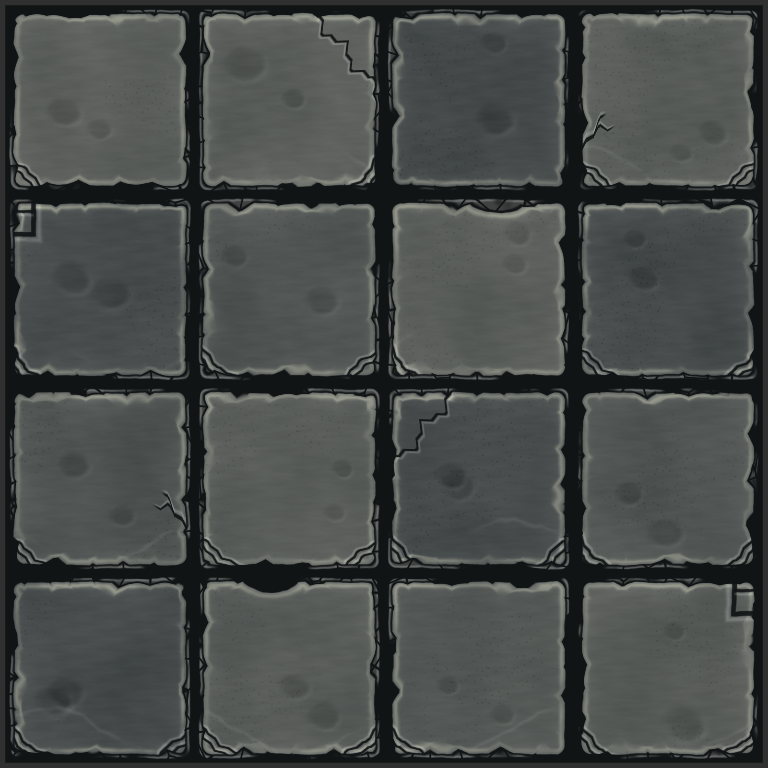
Write a WebGL 1 fragment shader that draws this texture.

```glsl
precision highp float;
uniform vec2 u_resolution;

const float TILES = 4.0;
const float MARGIN = 0.0068;      // frame width, in canvas units
const float FACE_HALF = 0.453;    // the rest is in tile units
const float LEDGE_HALF = 0.474;
const float CHIP_DEPTH = 0.075;
const float LINE_WIDTH = 0.0075;
const vec3 FRAME = vec3(0.19, 0.19, 0.19);
const vec3 GROUT = vec3(0.065, 0.077, 0.080);
const vec3 LEDGE = vec3(0.25, 0.26, 0.255);
const vec3 RIM = vec3(0.62, 0.63, 0.57);
const vec3 STONE_DARK = vec3(0.265, 0.283, 0.285);
const vec3 STONE_LIGHT = vec3(0.365, 0.378, 0.362);
// Stone lightness: one column of tiles per line, bottom to top
const mat4 TONES = mat4(0.05, 0.40, 0.08, 0.85,
                        0.70, 0.75, 0.45, 0.85,
                        0.55, 0.10, 0.85, 0.05,
                        0.75, 0.50, 0.08, 0.80);

float hash(vec2 p) { return fract(sin(dot(p, vec2(127.1, 311.7))) * 43758.5); }

// Distances to the nearest and second nearest feature points
vec2 cellular(vec2 p) {
  vec2 base = floor(p), near = vec2(9.0);
  for (int y = -1; y <= 1; y++)
    for (int x = -1; x <= 1; x++) {
      vec2 c = base + vec2(float(x), float(y));
      float d = length(c + vec2(hash(c), hash(c + 37.0)) - p);
      near = d < near.x ? vec2(d, near.x) : vec2(near.x, min(near.y, d));
    }
  return near;
}

float waves(vec2 p) {
  float sum = 0.0, amp = 0.5;
  for (int i = 0; i < 5; i++) {
    sum += amp * sin(p.x + 1.4 * sin(p.y));
    p = mat2(1.36, 1.05, -1.05, 1.36) * p + 2.3;
    amp *= 0.6;
  }
  return sum;
}

float roundBox(vec2 p, float halfSize, float radius) {
  vec2 q = abs(p) - halfSize + radius;
  return length(max(q, 0.0)) + min(max(q.x, q.y), 0.0) - radius;
}

float bell(float x) { return exp(-x * x); }
float fill(float d, float aa) { return 1.0 - smoothstep(-aa, aa, d); }
float isTile(vec2 cell, float x, float y) { return step(length(cell - vec2(x, y)), 0.5); }
float jag(float t) { return 0.13 * abs(fract(t * 3.1) - 0.5) + 0.05 * abs(fract(t * 8.3) - 0.5) - 0.045; }

// Dark groove with a lit lip on its positive side
vec3 carve(vec3 color, float d, float width, float mask, float aa) {
  color += 0.13 * mask * bell((d - 2.4 * width) / width);
  return mix(color, GROUT, 0.92 * mask * fill(abs(d) - width, aa));
}

void main() {
  vec2 uv = gl_FragCoord.xy / u_resolution;
  vec2 grid = (uv - MARGIN) / (1.0 - 2.0 * MARGIN) * TILES;
  vec2 cell = clamp(floor(grid), 0.0, TILES - 1.0);
  vec2 p = grid - cell - 0.5, q = grid + cell * 5.0;
  float aa = 0.8 * TILES / min(u_resolution.x, u_resolution.y);

  // Chipped outlines
  vec2 chips = cellular(q * 8.0);
  float wobble = 0.006 * waves(q * 13.0);
  float ledge = roundBox(p, LEDGE_HALF, 0.04) + wobble;
  float face = roundBox(p, FACE_HALF, 0.045) + wobble + CHIP_DEPTH * max(chips.x - 0.45, 0.0);
  float notched = isTile(cell, 2.0, 2.0) + isTile(cell, 1.0, 0.0);
  vec2 notch = (p - vec2(cell.x > 1.5 ? 0.1 : -0.1, 0.5)) * vec2(0.6, 1.0);
  face = max(face, notched * 0.1 - length(notch) + wobble - (1.0 - notched));

  // Broken slivers in the joints
  float sliver = smoothstep(-0.1, 0.35, waves(q * 6.0 + 3.0)) * fill(ledge, aa);
  sliver *= smoothstep(0.02, 0.12, chips.y - chips.x);
  vec3 color = mix(GROUT, LEDGE, sliver * smoothstep(0.007, 0.02, face));
  color += 0.16 * sliver * bell((ledge + 0.008) / 0.006) * step(0.0, face);

  // Stone body: tone, brushed grain and pits
  vec4 index = vec4(0.0, 1.0, 2.0, 3.0);
  float tone = dot(TONES * vec4(equal(index, vec4(cell.x))), vec4(equal(index, vec4(cell.y))));
  vec3 stone = mix(STONE_DARK, STONE_LIGHT, tone);
  stone += 0.022 * waves(q * 5.0) * vec3(1.0, 0.95, 0.85) + 0.012 * waves(q * vec2(17.0, 75.0));
  stone -= 0.04 * smoothstep(0.16, 0.04, cellular(q * 22.0).x) * smoothstep(0.1, 0.5, waves(q * 4.0 + 9.0));

  // Round dents lit from above
  for (int i = 0; i < 2; i++) {
    vec2 seed = cell + float(i) * 11.0 + 3.0;
    vec2 away = p - 0.6 * (vec2(hash(seed), hash(seed + 5.3)) - 0.5);
    float radius = mix(0.045, 0.10, hash(seed + 8.7));
    float d = length(away * vec2(0.9, 1.1)) / radius + 0.12 * waves(q * 14.0);
    stone -= 0.04 * smoothstep(1.1, 0.6, d);
    stone += 0.035 * bell((d - 1.0) * 5.0) * dot(away / radius, vec2(0.4, -0.8));
  }

  // Pale veins and worn edges
  float vein = p.y + 0.33 + 0.12 * sin(p.x * 5.0 + 6.0 * hash(cell)) + 0.03 * waves(q * 7.0);
  stone += 0.045 * bell(vein / 0.012) * step(0.5, hash(cell + 2.0)) * smoothstep(-0.2, 0.5, waves(q * 3.0));
  float wear = smoothstep(-0.6, 0.6, waves(q * 8.0 + 5.0));
  float top = smoothstep(0.2, 0.45, p.y);
  stone += (0.045 + 0.05 * top * wear) * exp(min(face, 0.0) / 0.045);
  stone = mix(stone, RIM, (0.25 + 0.35 * wear + 0.25 * top) * bell((face + 0.018) / 0.012));

  // Chips across the lower corners
  for (int i = 0; i < 2; i++) {
    float side = float(i) * 2.0 - 1.0;
    float chance = hash(cell + side * 4.0 + 21.0);
    vec2 v = vec2(FACE_HALF - side * p.x, FACE_HALF + p.y);
    float d = 0.75 * (v.x + v.y * mix(0.7, 1.5, chance) - 0.08 - 0.1 * chance) + 0.5 * jag(v.x - v.y + chance);
    float present = step(0.3, chance);
    stone = carve(stone, d + 0.045, LINE_WIDTH, present, aa);
    stone = carve(stone, d, LINE_WIDTH, present, aa);
  }

  // Long cracks across an upper corner
  float cracked = isTile(cell, 1.0, 3.0) + isTile(cell, 2.0, 1.0);
  vec2 v = vec2(0.47 - (cell.x < 1.5 ? p.x : -p.x), 0.47 - p.y);
  float crack = 0.27 * (v.x / 0.35 + v.y / 0.43 - 1.0) + jag(v.x - v.y);
  stone = carve(stone, crack, LINE_WIDTH, cracked, aa);

  // Short forked cracks from a side
  float forked = isTile(cell, 3.0, 3.0) + isTile(cell, 0.0, 1.0);
  float inward = 0.47 - (cell.x < 1.5 ? p.x : -p.x);
  float taper = LINE_WIDTH * max(1.9 - 8.0 * inward, 0.3);
  float stem = p.y + 0.24 - 0.6 * inward + jag(inward * 1.6);
  float branch = stem - 1.3 * (inward - 0.08);
  stone = carve(stone, stem, taper, forked * smoothstep(0.2, 0.16, inward), aa);
  stone = carve(stone, branch, taper, forked * smoothstep(0.07, 0.08, inward) * smoothstep(0.15, 0.12, inward), aa);

  // Square blocks broken from an upper corner
  float blocked = isTile(cell, 0.0, 2.0) + isTile(cell, 3.0, 0.0);
  v = vec2(0.48 - (cell.x > 1.5 ? p.x : -p.x), 0.48 - p.y);
  float block = max(v.x - 0.13, v.y - 0.19) + wobble;
  stone = carve(stone, block, 1.7 * LINE_WIDTH, blocked, aa);
  stone = carve(stone, v.y - 0.07 + wobble, LINE_WIDTH, blocked * fill(block, aa), aa);

  color = mix(color, stone, fill(face, aa));
  vec2 border = abs(uv - 0.5) - 0.5 + MARGIN;
  color = mix(FRAME, color, fill(max(border.x, border.y), aa / TILES));
  gl_FragColor = vec4(color, 1.0);
}
```
